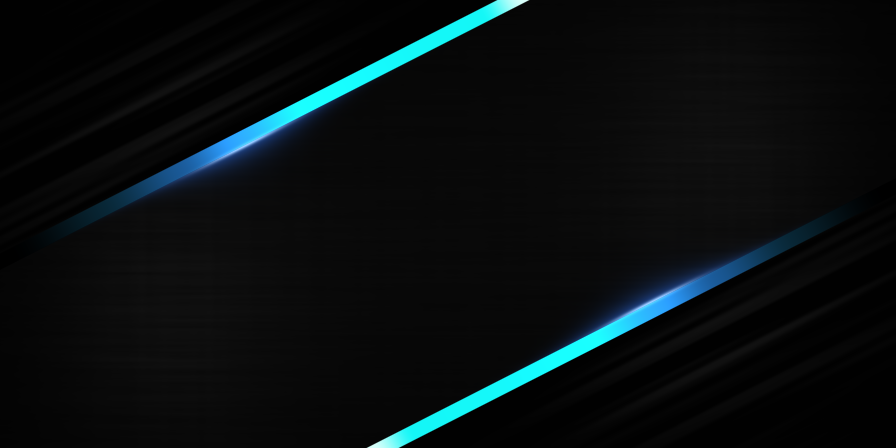
A Shadertoy shader for this background:

```glsl
// Dark brushed-metal panel with two slanted neon bars in opposite corners.
// The bars, their edge flares and the corner stripes are built once and
// mirrored through the centre; stretched value noise gives the brushing.

const vec2 BAR_DIR = vec2(0.891, 0.454);
const vec2 BAR_TIP = vec2(0.172, 0.495);
const float BAR_WIDTH = 0.0325;
const vec3 CYAN = vec3(0.08, 0.97, 0.97);
const vec3 BLUE = vec3(0.15, 0.58, 0.87);
const vec3 NAVY = vec3(0.08, 0.29, 0.46);
const vec3 TEAL = vec3(0.03, 0.15, 0.20);

float hash(vec2 p) {
    return fract(sin(dot(p, vec2(127.1, 311.7))) * 43758.5453);
}

float noise(vec2 p) {
    vec2 cell = floor(p), f = fract(p);
    f = f * f * (3.0 - 2.0 * f);
    float low = mix(hash(cell), hash(cell + vec2(1.0, 0.0)), f.x);
    float high = mix(hash(cell + vec2(0.0, 1.0)), hash(cell + vec2(1.0)), f.x);
    return mix(low, high, f.y);
}

// Soft round falloff around a centre, with separate radii per axis
float blob(vec2 p, vec2 centre, vec2 radius) {
    vec2 q = (p - centre) / radius;
    return exp(-dot(q, q));
}

// Grey panel, lighter on two opposite sides, with fine brushed lines
vec3 brushedPanel(vec2 p) {
    float light = blob(p, vec2(0.62, 0.18), vec2(0.27, 0.36))
                + blob(p, vec2(-0.62, -0.18), vec2(0.27, 0.36));
    float lines = 0.0;
    for (int i = 0; i < 3; i++) {
        float k = float(i);
        lines += noise(p * vec2(3.0 + 2.0 * k, 70.0 + 65.0 * k) + 17.0 * k) / 3.0;
    }
    float columns = noise(p * vec2(60.0, 2.0) + 40.0);
    float grain = (lines - 0.5) * 0.032 + (columns - 0.5) * 0.007;
    float centreLight = blob(p, vec2(0.0), vec2(0.75, 0.6));
    float shade = 0.008 + 0.025 * centreLight + 0.038 * light;
    return vec3(max(shade + grain * (0.35 * centreLight + 0.75 * light), 0.0));
}

// Faint stripes parallel to the bar, in the corner behind it
vec3 cornerStripes(float along, float dist) {
    float stripes = 0.0;
    for (int i = 0; i < 2; i++) {
        float k = float(i);
        stripes += noise(vec2(along * 1.5, dist * (34.0 + 35.0 * k)) + 9.0 * k);
    }
    float fade = blob(vec2(along, dist), vec2(0.85, 0.15), vec2(0.42, 0.17));
    return vec3(0.004 + 0.065 * smoothstep(0.8, 1.7, stripes) * fade);
}

// Colour along the bar: pale tip, cyan, blue, then a fading teal tail
vec3 barColour(float along) {
    vec3 col = mix(vec3(0.85, 1.0, 0.98), CYAN, smoothstep(0.0, 0.10, along));
    col = mix(col, BLUE, smoothstep(0.52, 0.72, along));
    col = mix(col, NAVY, smoothstep(0.69, 0.86, along));
    col = mix(col, TEAL, smoothstep(0.84, 1.05, along));
    return col * (1.0 - smoothstep(1.0, 1.28, along));
}

// Blue haze and white flare on the inner edge of the bar
vec3 edgeFlare(float along, float dist) {
    float inner = max(-dist, 0.0);
    float spread = blob(vec2(along, 0.0), vec2(0.70, 0.0), vec2(0.23, 1.0));
    float haze = spread * exp(-inner / (0.004 + 0.020 * spread));
    float core = blob(vec2(along, dist), vec2(0.70, -0.001), vec2(0.10, 0.005));
    return vec3(0.10, 0.28, 0.62) * haze + vec3(0.50, 0.53, 0.45) * core;
}

void mainImage(out vec4 fragColor, in vec2 fragCoord) {
    vec2 p = (fragCoord - 0.5 * iResolution.xy) / iResolution.y;
    float edge = 0.75 / iResolution.y;

    // Mirror through the centre so that one bar serves both corners
    vec2 normal = vec2(-BAR_DIR.y, BAR_DIR.x);
    vec2 q = dot(p, normal) < 0.0 ? -p : p;
    float along = -dot(q - BAR_TIP, BAR_DIR);
    float dist = dot(q - BAR_TIP, normal);

    // Panel and corner meet beneath the bar
    float behind = smoothstep(-edge, edge, dist);
    vec3 col = mix(brushedPanel(p), cornerStripes(along, dist), behind);

    // Bar and flare
    float bar = behind * (1.0 - smoothstep(-edge, edge, dist - BAR_WIDTH));
    col = mix(col, barColour(along), bar);
    col += edgeFlare(along, dist) * mix(1.0, 0.35 * bar, behind);

    fragColor = vec4(clamp(col, 0.0, 1.0), 1.0);
}
```
